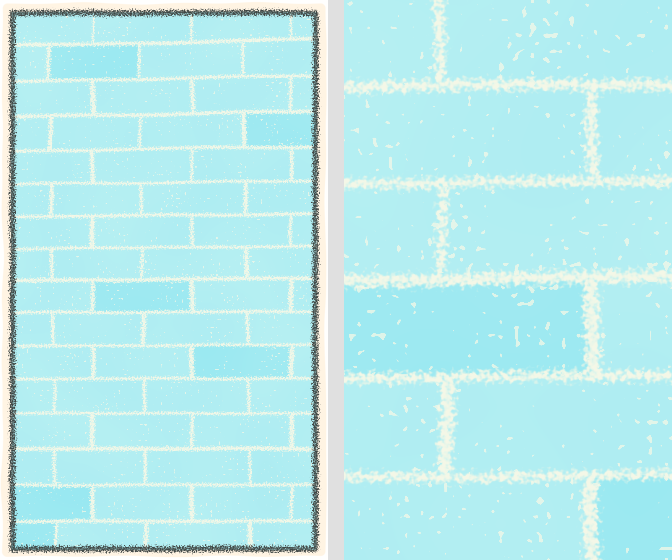
Left, the full canvas; right, a detail of the centre.
Give the GLSL for this pattern, as a Shadertoy shader.

```glsl
// A chalky running-bond brick wall in pale aqua, framed by a charcoal stroke on cream paper.
// One unit is one brick course; joints are distances whose soft edges are roughened by
// gradient-noise grain, and a few bricks get a deeper tint.

const vec2 CANVAS = vec2(9.6, 16.38);   // canvas size in brick courses
const float TAU = 6.2831853;
const int LAST_COURSE = 15;
const int JOINTS = 3;

const vec3 WHITE = vec3(1.0, 1.0, 0.995);
const vec3 PAPER = vec3(1.0, 0.955, 0.89);
const vec3 MORTAR = vec3(0.955, 0.97, 0.905);
const vec3 BRICK = vec3(0.68, 0.927, 0.947);
const vec3 BRICK_LIGHT = vec3(0.71, 0.938, 0.95);
const vec3 ACCENT = vec3(0.595, 0.91, 0.945);
const vec3 CHARCOAL = vec3(0.25, 0.28, 0.27);

float hash(vec2 p) {
    vec3 q = fract(p.xyx * vec3(0.1031, 0.1030, 0.0973));
    q += dot(q, q.yzx + 33.33);
    return fract((q.x + q.y) * q.z);
}

float cornerSlope(vec2 cell, vec2 offset) {
    float a = TAU * hash(cell);
    return dot(vec2(cos(a), sin(a)), offset);
}

float gradientNoise(vec2 p) {
    vec2 i = floor(p), f = p - i;
    vec2 u = f * f * f * (f * (f * 6.0 - 15.0) + 10.0);
    vec2 e = vec2(1.0, 0.0);
    float low = mix(cornerSlope(i, f), cornerSlope(i + e.xy, f - e.xy), u.x);
    float high = mix(cornerSlope(i + e.yx, f - e.yx), cornerSlope(i + 1.0, f - 1.0), u.x);
    return mix(low, high, u.y);
}

float boxDistance(vec2 p, vec2 halfSize, float radius) {
    vec2 q = abs(p) - halfSize + radius;
    return length(max(q, 0.0)) + min(max(q.x, q.y), 0.0) - radius;
}

// Coverage of a soft stroke whose outline is eroded by grain.
float chalk(float dist, float halfWidth, float roughness, float grain, float softness) {
    return smoothstep(-softness, softness, halfWidth - dist + roughness * grain);
}

// Height of horizontal joint k: uneven spacing, a tilt easing off downward, a slow waver.
float bedHeight(float k, float x) {
    float spacing = 1.215 + k + 0.134 * sin(TAU * (k + 0.5) / 14.0);
    float tilt = 0.0021 * (x - 4.8) * min(k - 10.0, 0.0);
    return spacing + tilt + 0.05 * gradientNoise(vec2(x * 0.35, k * 7.3 + 2.5));
}

// Position of upright joint i; odd courses are shifted by about half a brick.
float jointPosition(float course, float i, float y) {
    float even = 2.708 + 2.91 * i;
    float odd = 1.535 + 2.847 * i - 0.21 * sin(TAU * i / 4.0) + 0.015 * (course - 8.0);
    float lean = 0.07 * gradientNoise(vec2(y * 0.8, i * 5.7 + 0.4));
    return mix(even, odd, mod(course, 2.0)) + lean;
}

// Deeper-tinted bricks, numbered course * 4 + column.
bool isAccent(int id) {
    const int ids[6] = int[6](5, 15, 33, 42, 56, 60);
    for (int n = 0; n < 6; n++) if (ids[n] == id) return true;
    return false;
}

vec3 brickWall(vec2 p, float grain, float aa) {
    float softness = max(aa, 0.04);
    // Horizontal joints, also counting the course
    float course = 0.0, mortar = 0.0;
    for (int k = 0; k < LAST_COURSE; k++) {
        float dy = p.y - bedHeight(float(k), p.x);
        float halfWidth = mix(0.035, 0.055, hash(vec2(float(k), 4.0)));
        course += step(0.0, dy);
        mortar = max(mortar, chalk(abs(dy), halfWidth, 0.08, grain, softness));
    }
    // Upright joints, also counting the column
    float column = 0.0;
    for (int i = 0; i < JOINTS; i++) {
        float dx = p.x - jointPosition(course, float(i), p.y);
        float halfWidth = mix(0.035, 0.07, hash(vec2(course, float(i) + 20.0)));
        halfWidth *= course < 0.5 ? 0.55 : 1.0;
        column += step(0.0, dx);
        mortar = max(mortar, chalk(abs(dx), halfWidth, 0.09, grain, softness));
    }
    // Brick tint and clustered flecks
    float shade = gradientNoise(p * 0.45 + 8.0);
    vec3 color = mix(BRICK, BRICK_LIGHT, clamp(0.5 + shade, 0.0, 1.0));
    if (isAccent(int(course) * 4 + int(column))) color = mix(ACCENT, BRICK, 0.25 + 0.4 * shade);
    float fleck = gradientNoise(p * 13.0 + 31.0) + 0.25 * gradientNoise(p * 1.3 + 5.0);
    color = mix(color, MORTAR, 0.75 * smoothstep(0.4, 0.4 + 6.0 * aa, fleck));
    float pores = clamp(0.9 + 0.4 * grain, 0.0, 1.0);
    return mix(color, MORTAR, mortar * pores);
}

void mainImage(out vec4 fragColor, in vec2 fragCoord) {
    vec2 uv = fragCoord / iResolution.xy;
    vec2 p = vec2(uv.x, 1.0 - uv.y) * CANVAS;
    float aa = 0.8 * CANVAS.y / iResolution.y;
    float grain = gradientNoise(p * 21.0) + 0.4 * gradientNoise(p * 37.0 + 9.0);

    // Paper sheet, wall, then the charcoal frame with its open pores
    float waver = gradientNoise(p * 0.6 + 3.0);
    float sheet = boxDistance(p - CANVAS * 0.5, vec2(4.73, 8.09), 0.15) + 0.1 * waver;
    float frame = boxDistance(p - vec2(4.8, 8.22), vec2(4.434, 7.84), 0.02) + 0.03 * waver;
    vec3 color = mix(WHITE, PAPER, smoothstep(aa, -aa, sheet));
    color = mix(color, brickWall(p, grain, aa), smoothstep(aa, -aa, frame - 0.03));
    float stroke = chalk(abs(frame), 0.08, 0.11, grain, max(aa, 0.045));
    float pores = clamp(0.8 + 0.6 * grain, 0.0, 1.0);
    color = mix(color, CHARCOAL, stroke * pores);
    fragColor = vec4(color, 1.0);
}
```
